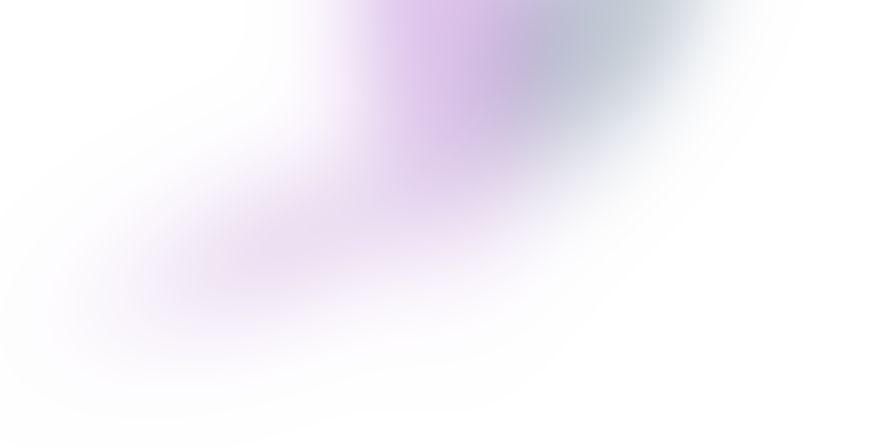
Write a Shadertoy shader that draws this background.

```glsl
// Soft lilac and slate mist drifting down from the top edge of a white page.
// Each cloud is a rotated, elliptical bell curve that absorbs some light from
// white; the absorptions add up where the clouds overlap.

const vec3 PAPER = vec3(1.0, 0.999, 1.0);
const vec3 LILAC_ABSORB = vec3(0.130, 0.230, 0.080);
const vec3 SLATE_ABSORB = vec3(0.235, 0.200, 0.165);
const vec3 BLUSH_ABSORB = vec3(0.075, 0.120, 0.050);

// Express an offset along the axes of an ellipse tilted by angle.
vec2 toEllipseAxes(vec2 offset, float angle) {
    float c = cos(angle), s = sin(angle);
    return vec2(c * offset.x + s * offset.y, c * offset.y - s * offset.x);
}

// Bell-shaped density; a flatness above 1 gives a broader core.
float cloud(vec2 p, vec2 center, vec2 spread, float angle, float flatness) {
    vec2 q = toEllipseAxes(p - center, angle) / spread;
    return exp(-0.5 * pow(dot(q, q), flatness));
}

void mainImage(out vec4 fragColor, in vec2 fragCoord) {
    // Canvas space: two units wide, one unit high
    vec2 p = fragCoord / iResolution.xy * vec2(2.0, 1.0);

    // Upright lilac column, slanted slate plume and low blush lobe
    float lilac = cloud(p, vec2(1.003, 1.0), vec2(0.182, 0.365), 0.0, 1.3);
    float slate = cloud(p, vec2(1.354, 0.974), vec2(0.286, 0.156), 1.10, 1.25);
    float blush = cloud(p, vec2(0.651, 0.466), vec2(0.273, 0.130), 0.39, 1.0);

    vec3 color = PAPER - lilac * LILAC_ABSORB
                       - slate * SLATE_ABSORB
                       - blush * BLUSH_ABSORB;
    fragColor = vec4(clamp(color, 0.0, 1.0), 1.0);
}
```
